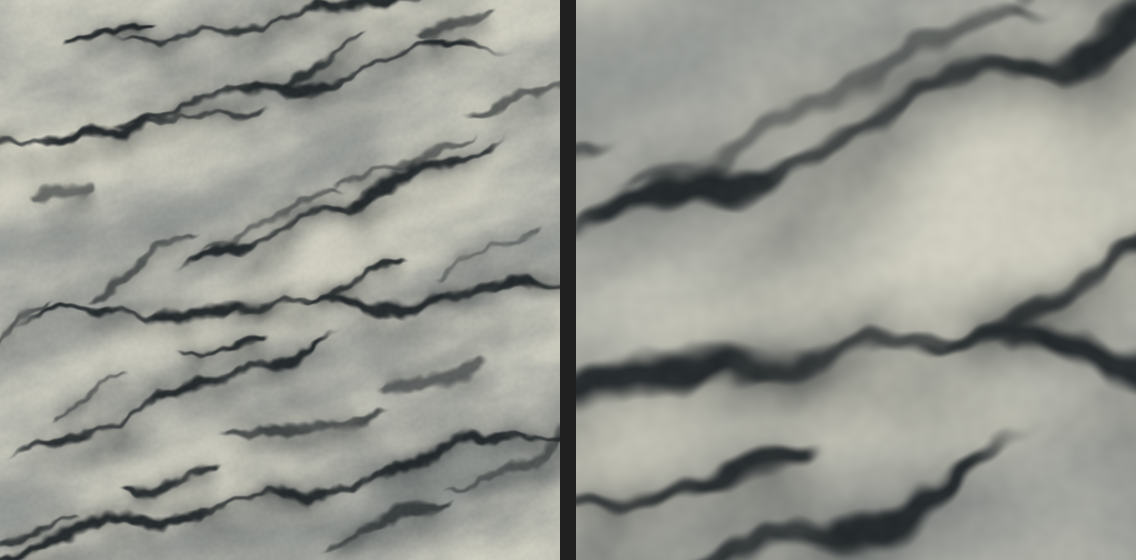
Left: the whole. Right: its middle third, enlarged.
Write a WebGL 2 fragment shader that draws this texture.

```glsl
#version 300 es
precision highp float;
// Pale cream marble crossed by dark, rising veins over soft grey clouds.
// Veins are warped line segments with a ragged core and a lopsided halo;
// clouds and mottling come from layered gradient noise.

uniform vec2 u_resolution;
out vec4 fragColor;

float hash(vec2 p) {
    vec3 q = fract(p.xyx * vec3(0.1031, 0.1030, 0.0973));
    q += dot(q, q.yzx + 33.33);
    return fract((q.x + q.y) * q.z);
}

vec2 gradient(vec2 cell) {
    float angle = 6.2832 * hash(cell);
    return vec2(cos(angle), sin(angle));
}

// Gradient noise, roughly -1 to 1
float noise(vec2 p) {
    vec2 i = floor(p), f = p - i;
    vec2 u = f * f * f * (f * (f * 6.0 - 15.0) + 10.0);
    float a = dot(gradient(i), f);
    float b = dot(gradient(i + vec2(1, 0)), f - vec2(1, 0));
    float c = dot(gradient(i + vec2(0, 1)), f - vec2(0, 1));
    float d = dot(gradient(i + vec2(1, 1)), f - vec2(1, 1));
    return 1.5 * mix(mix(a, b, u.x), mix(c, d, u.x), u.y);
}

float fbm(vec2 p) {
    float sum = 0.0, amplitude = 0.55;
    for (int i = 0; i < 5; i++) {
        sum += amplitude * noise(p);
        p = mat2(1.6, 1.2, -1.2, 1.6) * p + 7.3;
        amplitude *= 0.5;
    }
    return sum;
}

vec2 turn(vec2 p, float angle) {
    float c = cos(angle), s = sin(angle);
    return vec2(c * p.x + s * p.y, c * p.y - s * p.x);
}

// Darkness of one vein centred on the origin
float vein(vec2 p, float slope, float reach, float width, float seed) {
    p = turn(p, slope);
    float y = p.y + 0.035 * noise(vec2(p.x * 5.0, seed))
                  + 0.014 * noise(vec2(p.x * 16.0, seed + 4.2))
                  + 0.005 * noise(p * 48.0 + seed);
    float taper = 1.0 - smoothstep(0.5, 1.0, abs(p.x) / reach);
    float swell = clamp(0.45 + 1.1 * fbm(vec2(p.x * 6.0, y * 9.0 + seed * 3.0)), 0.14, 1.1);
    float thickness = width * swell * taper;
    float core = 1.0 - smoothstep(thickness * 0.3, thickness + 0.005, abs(y));
    core *= smoothstep(0.0, 0.35, taper) * (0.72 + 0.28 * smoothstep(0.1, 0.6, swell));

    // The stain spreads further below the vein than above it
    float spread = (y < 0.0 ? 1.6 : 0.8) * (0.008 + 0.9 * width);
    float halo = taper * exp(-abs(y) / spread) * clamp(0.36 + 0.4 * noise(p * vec2(9, 20) + seed), 0.0, 0.7);
    return 1.0 - (1.0 - 0.95 * core) * (1.0 - halo);
}

void main() {
    vec2 uv = gl_FragCoord.xy / u_resolution.y;
    vec2 flow = turn(uv, 0.3);

    // Clouds, heavier towards the bottom
    float cloud = fbm(flow * vec2(1.7, 4.2) + vec2(3.1, 8.4));
    cloud += 0.32 * (1.0 - smoothstep(0.1, 0.42, uv.y)) - 0.04;
    float mottle = fbm(flow * vec2(13, 20) + 5.7);
    float shade = smoothstep(-0.4, 0.55, cloud + 0.16 * mottle);

    // Long veins crossing the slab
    float clear = 1.0;
    for (int i = 0; i < 6; i++) {
        float k = float(i);
        vec2 centre = vec2(0.5 - 0.2 * sin(1.9 * k), 0.12 + 0.17 * k);
        float slope = 0.24 + 0.18 * sin(2.4 * k);
        float reach = 0.5 + 0.16 * cos(3.1 * k);
        float width = 0.013 + 0.008 * hash(vec2(k, 2.0));
        clear *= 1.0 - vein(uv - centre, slope, reach, width, k * 5.3 + 0.37);
    }

    // Short streaks and smudges scattered between them
    for (int i = 0; i < 20; i++) {
        float k = float(i);
        vec2 centre = vec2(fract(0.07 + k * 0.618), (k + hash(vec2(k, 11.0))) / 20.0);
        float slope = 0.2 + 0.45 * hash(vec2(k, 23.0));
        float reach = 0.06 + 0.11 * hash(vec2(k, 37.0));
        float width = 0.007 + 0.025 * pow(hash(vec2(k, 51.0)), 3.0);
        float strength = 0.5 + 0.5 * hash(vec2(k, 67.0));
        clear *= 1.0 - strength * vein(uv - centre, slope, reach, width, k * 3.7 + 40.4);
    }

    // Stone colour, stained by the veins, with a faint grain
    vec3 stone = mix(vec3(0.83, 0.825, 0.77), vec3(0.58, 0.595, 0.58), shade);
    vec3 colour = mix(vec3(0.13, 0.15, 0.16), stone, clear);
    colour += 0.012 * noise(uv * 110.0) + 0.012 * mottle;
    fragColor = vec4(colour, 1.0);
}
```
